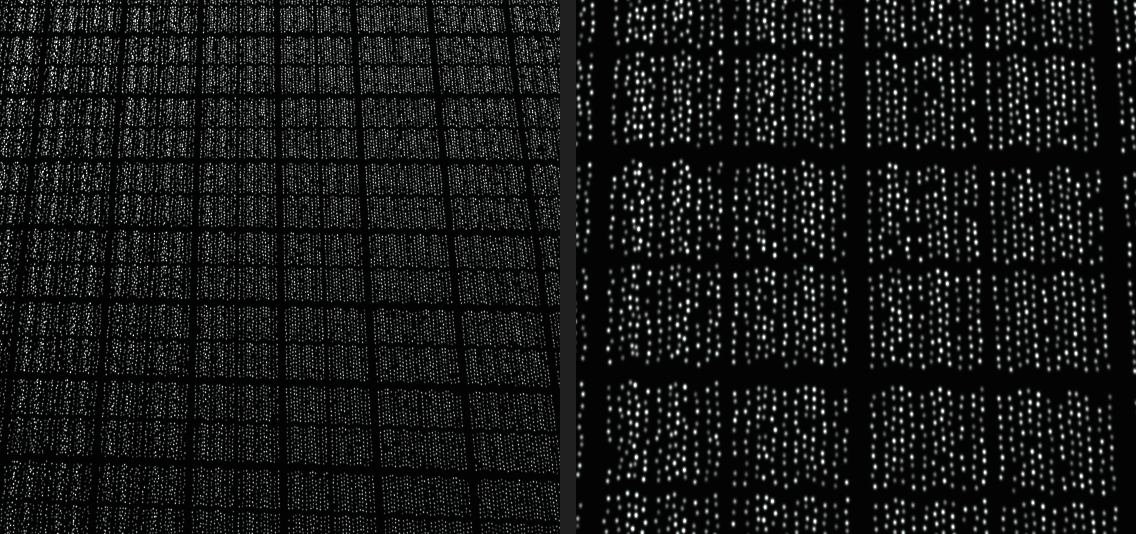
Left: the whole. Right: its middle third, enlarged.
This pattern is drawn by a WebGL 2 fragment shader. Its source:

```glsl
#version 300 es
precision highp float;

uniform vec2 u_resolution;
out vec4 outColor;

// Lengths are fractions of the canvas height
const vec3 BACKGROUND = vec3(0.008, 0.010, 0.009);
const vec3 DOT_COLOR = vec3(0.96, 1.0, 0.985);
const float COLUMNS = 27.0;          // dot columns per large check
const float ROWS = 23.0;             // dot rows per large check
const float CHECK_TOP = 0.1425;      // check width at the top edge
const float CHECK_GROWTH = 0.0384;   // widening towards the bottom
const float CENTER_X = 0.518;        // central vertical gap at the top
const float CENTER_DRIFT = 0.0137;   // its drift towards the bottom
const float DEPTH = 4.93;            // foreshortening of the rows
const float DEPTH_OFFSET = 31.0;
const float TILT = 0.058;            // slope of the lower rows
const float TILT_START = 0.22;
const vec2 DOT_SIZE = vec2(0.00075, 0.00106);
const float PIXEL_BLUR = 0.3;
const float RIPPLE_PERIOD = 4.5;     // in columns
const float MISSING = 0.06;          // share of lost dots
const float TAU = 6.2831853;

float hash(vec2 p) {
    vec3 q = fract(vec3(p.xyx + 200.0) * vec3(0.1031, 0.1030, 0.0973));
    q += dot(q, q.yzx + 33.33);
    return fract((q.x + q.y) * q.z);
}

float checkWidth(float down) {
    return CHECK_TOP + CHECK_GROWTH * down;
}

// Wide gap at the check border
bool inMajorGap(float index, float count) {
    float k = mod(index + 0.5, count);
    return k < 1.0 || k > count - 1.0;
}

// Single empty line through the middle of the check
bool inMinorGap(float index, float count) {
    return abs(mod(index + 0.5, count) - 0.5 * count) < 0.5;
}

void main() {
    vec2 p = gl_FragCoord.xy / u_resolution.y;
    float across = gl_FragCoord.x / u_resolution.x;
    float down = 1.0 - p.y;
    float pixel = 1.0 / u_resolution.y;

    // Perspective grid
    float centerX = CENTER_X + CENTER_DRIFT * down;
    float width = checkWidth(down);
    float slope = TILT * max(down - TILT_START, 0.0);
    float rowWidth = checkWidth(down - slope * (p.x - centerX));
    vec2 grid = vec2((p.x - centerX) / width, DEPTH_OFFSET - DEPTH / rowWidth);
    grid *= vec2(COLUMNS, ROWS);
    vec2 pitch = vec2(width / COLUMNS,
                      rowWidth * rowWidth / (DEPTH * CHECK_GROWTH * ROWS));

    // Irregularity grows to the left and slightly at the right edge
    float wear = mix(0.34, 0.12, smoothstep(0.0, 0.7, across));
    wear += 0.12 * smoothstep(0.75, 1.0, across) * (1.0 - down);
    float rippleHeight = mix(0.55, 0.3, down);
    float minorFade = smoothstep(0.6, 0.85, across) * (1.0 - 0.5 * down);

    // Dot footprint widened by the pixel, total light preserved
    vec2 blurred = sqrt(DOT_SIZE * DOT_SIZE + pow(PIXEL_BLUR * pixel, 2.0));
    float spread = DOT_SIZE.x * DOT_SIZE.y / (blurred.x * blurred.y);
    float light = 0.0;

    for (int i = -1; i <= 1; i++) {
        float column = floor(grid.x) + float(i);
        if (inMajorGap(column, COLUMNS)) continue;
        float phase = TAU * column / RIPPLE_PERIOD;
        float lift = rippleHeight * sin(phase)
                   + wear * (hash(vec2(column, 7.0)) - 0.5);
        float bunch = -wear * cos(phase);
        float strand = 1.0 + wear * cos(phase + 0.6);

        for (int j = -1; j <= 1; j++) {
            float row = floor(grid.y - lift) + float(j);
            vec2 id = vec2(column, row);
            if (inMajorGap(row, ROWS) || inMinorGap(row, ROWS)) continue;
            if (inMinorGap(column, COLUMNS) && hash(id + 51.0) > minorFade) continue;
            if (hash(id + 17.0) < MISSING) continue;

            vec2 jitter = vec2(hash(id), hash(id + 83.0)) - 0.5;
            vec2 dotCenter = id + 0.5 + vec2(bunch, lift) + 2.0 * wear * jitter;
            vec2 d = (grid - dotCenter) * pitch / blurred;
            float strength = mix(0.4, 1.2, hash(id + 131.0)) * strand;
            light += strength * exp(-0.5 * dot(d, d));
        }
    }

    // Slightly brighter at the top and left
    light *= spread * mix(1.12, 0.92, down) * mix(1.08, 0.96, across);
    outColor = vec4(BACKGROUND + DOT_COLOR * min(light, 0.98), 1.0);
}
```
